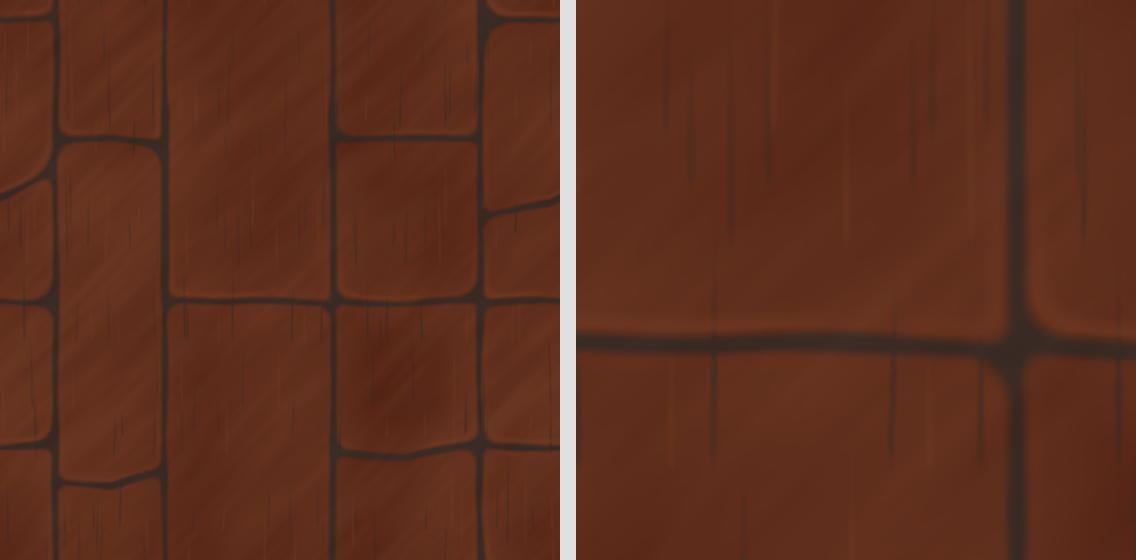
Left, the full canvas; right, a detail of the centre.
This texture is drawn by a WebGL 1 fragment shader. Its source:

```glsl
precision highp float;
// Hand-painted red-brown stone slabs in four uneven columns, tiling once over the canvas.
// Each column holds its own slanted joints; distances to the joints give mortar, rounded
// corners and lit rims, while periodic noise paints diagonal strokes and upright cracks.
uniform vec2 u_resolution;

#define FIRST_EDGE 0.100
#define MORTAR_HALF_WIDTH 0.0046
#define MORTAR_SOFTNESS 0.0055
#define WOBBLE 0.005
#define RIM_STRENGTH 0.60
#define CRACK_STRENGTH 0.60
#define STROKE_CONTRAST 0.62
#define DEEP_RED vec3(0.322, 0.134, 0.080)
#define WARM_BROWN vec3(0.405, 0.208, 0.126)
#define RIM_COLOR vec3(0.450, 0.230, 0.135)
#define MORTAR_COLOR vec3(0.212, 0.162, 0.138)

float hash(vec2 p) {
  vec3 q = fract(p.xyx * vec3(0.1031, 0.1030, 0.0973));
  q += dot(q, q.yzx + 33.33);
  return fract((q.x + q.y) * q.z);
}

// Value noise that wraps after "period" lattice cells
float noise(vec2 p, vec2 period) {
  vec2 f = fract(p);
  vec2 a = mod(floor(p), period);
  vec2 b = mod(floor(p) + 1.0, period);
  f = f * f * (3.0 - 2.0 * f);
  return mix(mix(hash(a), hash(vec2(b.x, a.y)), f.x),
             mix(hash(vec2(a.x, b.y)), hash(b), f.x), f.y);
}

float tileNoise(vec2 p, vec2 cells) {
  return noise(p * cells, cells);
}

float smoothMin(float a, float b, float k) {
  float h = max(k - abs(a - b), 0.0) / k;
  return min(a, b) - 0.25 * h * h * k;
}

float minPart(vec4 v) {
  return min(min(v.x, v.y), min(v.z, v.w));
}

// Tapered upright scratches: x is the dark amount, y the light amount
vec2 cracks(vec2 p) {
  vec2 amount = vec2(0.0);
  for (int i = 0; i < 3; i++) {
    float layer = float(i);
    vec2 cells = vec2(13.0 + 2.0 * layer, 4.0 + layer);
    vec2 q = fract(p + vec2(0.37, 0.23) * layer) * cells;
    vec2 id = floor(q) + 31.0 * layer;
    float along = (fract(q.y) - 0.05) / mix(0.35, 0.9, hash(id + 7.3));
    float lean = 0.12 * (hash(id + 3.1) - 0.5) * along;
    float center = mix(0.2, 0.8, hash(id)) + lean;
    float offset = abs(fract(q.x) - center) / cells.x;
    float taper = smoothstep(0.0, 0.15, along) * (1.0 - smoothstep(0.35, 1.0, along));
    float line = taper * (1.0 - smoothstep(0.0004, 0.0012 + 0.0026 * taper, offset));
    float kind = hash(id + 11.7);
    amount = max(amount, line * vec2(step(0.55, kind), step(kind, 0.25)));
  }
  return amount;
}

void main() {
  vec2 p = gl_FragCoord.xy / u_resolution;
  vec2 wobble = vec2(tileNoise(p, vec2(9.0)), tileNoise(p + 0.41, vec2(11.0))) - 0.5;
  vec2 q = p + WOBBLE * wobble;

  // Columns: left and right edges, joint heights and joint slants
  float x = fract(q.x - FIRST_EDGE);
  float column = 0.0;
  vec2 sides = vec2(0.0, 0.194);
  vec4 heights = vec4(0.749, 0.140, 0.140, 0.140);
  vec4 slants = vec4(-0.008, 0.023, 0.023, 0.023);
  if (x > 0.757) {
    column = 3.0;
    sides = vec2(0.757, 1.0);
    heights = vec4(0.964, 0.645, 0.461, 0.203);
    slants = vec4(0.004, 0.085, -0.003, 0.006);
  } else if (x > 0.495) {
    column = 2.0;
    sides = vec2(0.495, 0.757);
    heights = vec4(0.753, 0.461, 0.192, 0.192);
    slants = vec4(0.0, 0.007, 0.018, 0.018);
  } else if (x > 0.194) {
    column = 1.0;
    sides = vec2(0.194, 0.495);
    heights = vec4(0.461);
    slants = vec4(-0.004);
  }

  // Distances to the joints around this slab
  float across = (x - sides.x) / (sides.y - sides.x);
  vec4 sag = min(slants, vec4(0.02)) * (abs(2.0 * across - 1.0) - 0.5);
  vec4 joints = heights + slants * (across - 0.5) + sag;
  vec4 drop = fract(q.y - joints);
  float below = minPart(drop);
  float above = minPart(fract(joints - q.y));
  vec2 slab = vec2(column, dot(step(drop, vec4(below)), vec4(1.0, 2.0, 3.0, 4.0)));
  float side = min(x - sides.x, sides.y - x);
  vec2 corner = vec2(step(0.5, across), step(above, below));
  float cornerRand = hash(slab * 5.0 + corner * 2.0 + 1.7);
  float edge = smoothMin(side, min(below, above), mix(0.014, 0.055, cornerRand * cornerRand));

  // Diagonal brush strokes over broad patches
  float broad = tileNoise(p, vec2(6.0, 5.0));
  vec2 brush = vec2(p.x + p.y, p.x - p.y + 0.025 * broad);
  float strokes = 0.55 * tileNoise(brush, vec2(6.0, 26.0))
                + 0.30 * tileNoise(brush + 0.3, vec2(9.0, 58.0))
                + 0.15 * tileNoise(brush + 0.7, vec2(15.0, 110.0));
  float tone = 0.58 + 0.55 * (broad - 0.5) + STROKE_CONTRAST * (strokes - 0.5);
  tone += 0.12 - 0.34 * hash(slab + 4.2) * smoothstep(0.015, 0.085, edge + 0.03 * (strokes - 0.5));
  tone -= 0.35 * hash(slab + 9.6) * exp(-45.0 * above);
  vec3 color = mix(DEEP_RED, WARM_BROWN, clamp(tone, 0.0, 1.1));

  // Cracks, darkest where they start from a joint
  vec2 crack = cracks(p);
  float nearJoint = 0.4 + 0.6 * exp(-14.0 * min(above, below));
  color = mix(color, MORTAR_COLOR, CRACK_STRENGTH * nearJoint * crack.x);
  color = mix(color, RIM_COLOR, 0.5 * CRACK_STRENGTH * crack.y);

  // Lit rim, strongest along the lower border
  float rim = smoothstep(0.006, 0.011, edge) * (1.0 - smoothstep(0.012, 0.021, edge));
  rim *= mix(0.15, 1.0, exp(-13.0 * below)) * smoothstep(0.1, 0.6, tileNoise(p + 0.19, vec2(10.0)));
  color = mix(color, RIM_COLOR, RIM_STRENGTH * rim);

  // Mortar with a soft, uneven width
  float halfWidth = MORTAR_HALF_WIDTH * mix(0.5, 1.3, tileNoise(p + 0.57, vec2(14.0)));
  float mortar = 1.0 - smoothstep(halfWidth - 0.003, halfWidth + MORTAR_SOFTNESS, edge);
  color = mix(color, MORTAR_COLOR + 0.03 * (strokes - 0.5), 0.94 * mortar);

  gl_FragColor = vec4(color, 1.0);
}
```
